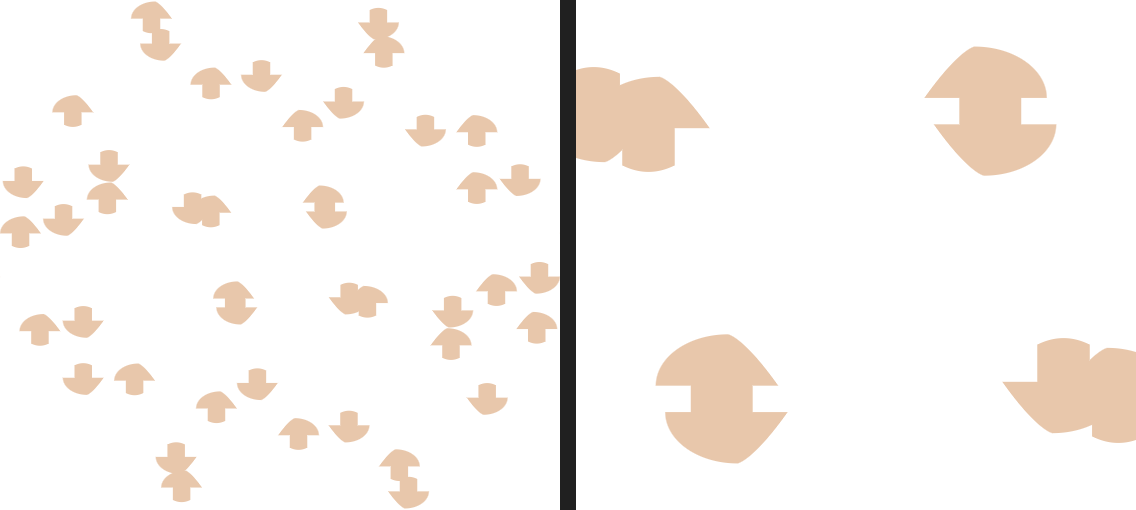
Left: the whole. Right: its middle third, enlarged.
This pattern is drawn by a Shadertoy shader. Its source:

```glsl
// Tan mushrooms in upright and upturned pairs, scattered on three wavy rings, on white.

const vec2 TILE = vec2(768.0, 700.0); // canvas size in pattern units

// Signed distance to an upright mushroom with a lopsided cap, brim near y = 0.
float mushroom(vec2 p) {
    p.y += 2.0;
    vec2 c = vec2(p.x - 5.0, p.y) / vec2(p.x < 5.0 ? 33.0 : 23.0, 23.5);
    float roundSide = 23.5 * (length(c) - 1.0);
    float slopedSide = 17.0 * (c.y - 1.0 + pow(max(c.x, 0.0), 1.38));
    float cap = max(c.x < 0.0 ? roundSide : slopedSide, -p.y);

    float foot = 20.0 - 3.0 * p.x * p.x / 144.0;
    float stem = max(abs(p.x) - 12.0, max(p.y - 2.0, -p.y - foot));
    return min(cap, stem);
}

// Shortest offset from b to a on the repeating tile.
vec2 wrapOffset(vec2 a, vec2 b) {
    vec2 d = a - b;
    return d - TILE * round(d / TILE);
}

// Ring of mushroom pairs; bearing, radius and tilt (degrees) vary by harmonics
// of the angle, which repeat after half a turn.
float pairRing(vec2 p, int count, vec4 bearing, vec4 radius, vec4 tilt, float gap, float drift) {
    float dist = 1e4;
    for (int i = 0; i < count; i++) {
        float turn = 360.0 * float(i) / float(count);
        float a = radians(2.0 * turn);
        vec4 wave = vec4(1.0, cos(a), cos(2.0 * a), sin(a));

        float angle = radians(turn + dot(bearing, wave));
        vec2 centre = dot(radius, wave) * vec2(cos(angle), sin(angle));

        // Sideways pairs stand wider apart; some drift far along the diagonal.
        float t = radians(dot(tilt, wave));
        float spread = gap * (1.0 + 0.6 * cos(t) * cos(t))
                     + drift * pow(max(sin(2.0 * t), 0.0), 6.0);
        vec2 halfStep = 0.5 * spread * vec2(cos(t), sin(t));

        // The rounded side of each cap faces outward.
        float side = centre.x < 0.0 ? 1.0 : -1.0;
        vec2 up = wrapOffset(p, centre + halfStep) * vec2(side, 1.0);
        vec2 down = wrapOffset(p, centre - halfStep) * vec2(side, -1.0);
        dist = min(dist, min(mushroom(up), mushroom(down)));
    }
    return dist;
}

void mainImage(out vec4 fragColor, in vec2 fragCoord) {
    vec2 p = (fragCoord / iResolution.xy - 0.5) * TILE;

    float inner = pairRing(p, 4, vec4(53.5, -6.5, 0.0, 0.0),
        vec4(107.0, -17.0, 0.0, 0.0), vec4(48.0, 57.0, 0.0, 0.0), 16.0, 0.0);
    float middle = pairRing(p, 8, vec4(25.0, 11.0, 0.0, 3.0),
        vec4(249.0, 21.0, 20.0, -27.0), vec4(166.0, -94.0, -72.0, -29.0), 44.0, 0.0);
    float outer = pairRing(p, 10, vec4(34.0, -16.0, 0.0, 0.0),
        vec4(335.0, -20.0, 0.0, 0.0), vec4(310.0, -151.0, 31.0, 45.0), 38.0, 110.0);
    float dist = min(inner, min(middle, outer));

    // One-pixel soft edge
    float pixel = TILE.x / iResolution.x;
    float cover = clamp(0.5 - dist / pixel, 0.0, 1.0);
    vec3 tan_ = vec3(0.91, 0.78, 0.67);
    fragColor = vec4(mix(vec3(1.0), tan_, cover), 1.0);
}
```
